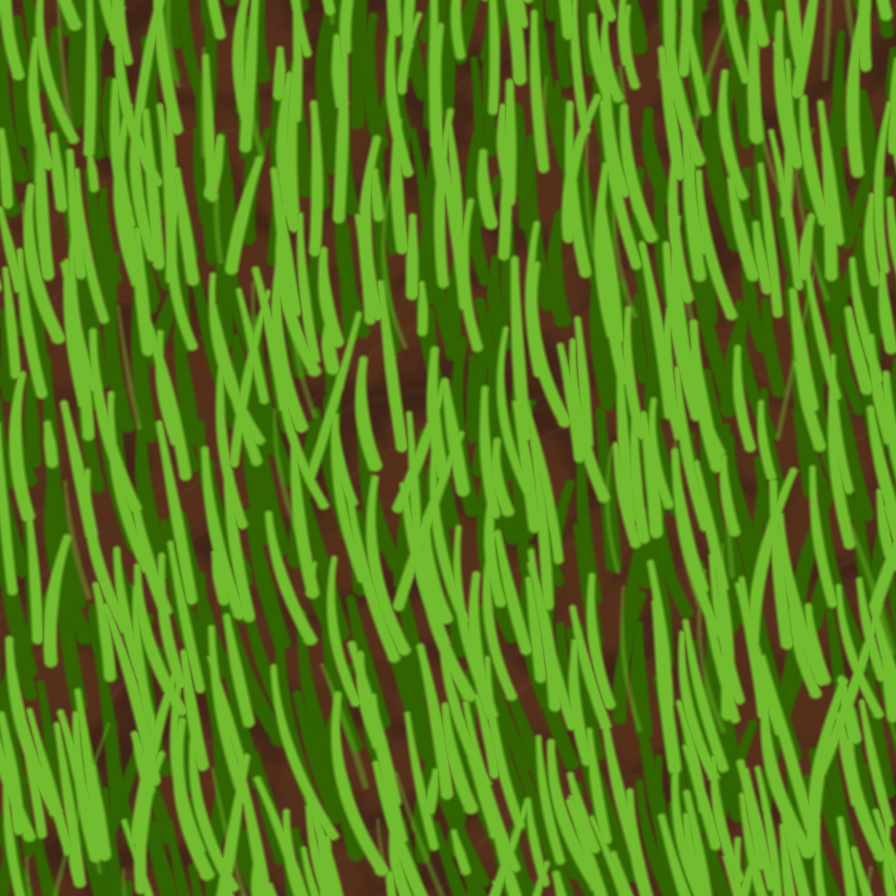
Write a Shadertoy shader that draws this texture.

```glsl
// Painted grass: soft bright blades over darker, broader ones on brown soil.
// Each layer scatters curved strokes on a jittered grid and keeps the nearest
// distance; the soil is cellular noise with a few faint straws.

const vec3 SOIL_DARK  = vec3(0.245, 0.140, 0.090);
const vec3 SOIL_LIGHT = vec3(0.330, 0.190, 0.105);
const vec3 STRAW      = vec3(0.400, 0.290, 0.200);
const vec3 SHADE      = vec3(0.185, 0.400, 0.000);
const vec3 BRIGHT     = vec3(0.448, 0.738, 0.188);

const vec2  GRID         = vec2(20.0, 9.0);  // blade cells per canvas
const float SOFT         = 0.0030;           // half width of a soft edge
const float BRIGHT_WIDTH = 0.0068;           // half widths of strokes
const float SHADE_WIDTH  = 0.0084;
const float WISP_WIDTH   = 0.0032;
const float STRAW_WIDTH  = 0.0016;
const float BRIGHT_SHARE = 0.60;             // filled share of the cells
const float SHADE_SHARE  = 0.62;
const float WISP_SHARE   = 0.22;
const float STRAW_SHARE  = 0.35;
const float LEAN_LOW     = -0.27;            // sideways drift per height
const float LEAN_HIGH    = -0.04;
const float STRAY_SHARE  = 0.09;             // blades that cross the others

vec4 hash4(vec2 cell, float seed) {
    vec4 n = vec4(dot(cell, vec2(127.1, 311.7)), dot(cell, vec2(269.5, 183.3)),
                  dot(cell, vec2(419.2, 371.9)), dot(cell, vec2(83.7, 237.1)));
    return fract(sin(n + seed * 17.31) * 43758.55);
}

// Soft cellular noise: 1 at the cell centres, falling to 0
float cellular(vec2 p, float seed) {
    vec2 base = floor(p);
    float nearest = 2.0;
    for (int j = -1; j <= 1; j++)
    for (int i = -1; i <= 1; i++) {
        vec2 cell = base + vec2(i, j);
        nearest = min(nearest, distance(p, cell + hash4(cell, seed).xy));
    }
    return 1.0 - smoothstep(0.0, 1.0, nearest);
}

// Slow patches that make the blades gather in tufts
float tufts(vec2 p, float seed) {
    return 0.5 * sin(p.x * 19.0 + seed + 2.0 * sin(p.y * 7.0))
         + 0.5 * sin(p.y * 13.0 - p.x * 8.0 + seed * 2.3);
}

// Distance to one curved, tapered stroke centred on the origin
float blade(vec2 q, float halfLength, float lean, float bend, float width) {
    float y = clamp(q.y, -halfLength, halfLength);
    float slope = lean + 2.0 * bend * y;
    float x = lean * y + bend * y * y;
    float taper = mix(1.0, 0.62, smoothstep(-0.2, 1.0, y / halfLength));
    return length(vec2((q.x - x) * inversesqrt(1.0 + slope * slope), q.y - y)) - width * taper;
}

// Distance to the nearest stroke of a scattered layer
float bladeLayer(vec2 p, float seed, float width, float share) {
    vec2 shift = hash4(vec2(seed, 3.0), 1.0).xy;
    vec2 base = floor(p * GRID + shift);
    float nearest = 1.0;
    for (int j = -1; j <= 1; j++)
    for (int i = -2; i <= 2; i++) {
        vec2 cell = base + vec2(i, j);
        vec4 place = hash4(cell, seed);
        vec4 form = hash4(cell + 57.0, seed);
        vec2 root = (cell + place.xy - shift) / GRID;
        if (place.z > share + 0.16 * tufts(root, seed)) continue;

        float halfLength = mix(0.016, 0.098, sqrt(form.x));
        float lean = mix(LEAN_LOW, LEAN_HIGH, clamp(root.y, 0.0, 1.0))
                   + 0.22 * (form.y - 0.5) + 0.05 * sin(root.x * 9.0 + root.y * 5.0);
        if (place.w < STRAY_SHARE) lean = mix(0.10, 0.38, form.y);
        float bend = mix(-0.7, 2.1, form.z) * mix(2.6, 1.0, smoothstep(0.02, 0.07, halfLength));
        nearest = min(nearest, blade(p - root, halfLength, lean, bend, width * mix(0.78, 1.15, form.w)));
    }
    return nearest;
}

float cover(float d) {
    float edge = max(SOFT, 0.75 / iResolution.y);
    return 1.0 - smoothstep(-edge, edge, d);
}

vec3 soil(vec2 p) {
    vec2 warped = p + 0.02 * sin(p.yx * 23.0);
    float blotch = 0.65 * cellular(warped * vec2(8.0, 11.0), 2.0)
                 + 0.35 * cellular(warped * 24.0, 5.0);
    vec3 color = mix(SOIL_DARK, SOIL_LIGHT, smoothstep(0.15, 0.75, blotch));
    vec2 turned = mat2(0.42, 0.91, -0.91, 0.42) * p;
    float straw = cover(bladeLayer(turned, 31.0, STRAW_WIDTH, STRAW_SHARE));
    return mix(color, STRAW, 0.22 * straw);
}

void mainImage(out vec4 fragColor, in vec2 fragCoord) {
    vec2 p = fragCoord / iResolution.y;
    float shade = 1.0;
    float bright = 1.0;
    for (int k = 0; k < 3; k++) {
        shade = min(shade, bladeLayer(p, 4.0 + float(k), SHADE_WIDTH, SHADE_SHARE));
        bright = min(bright, bladeLayer(p, 14.0 + float(k), BRIGHT_WIDTH, BRIGHT_SHARE));
    }
    float wisp = bladeLayer(p, 23.0, WISP_WIDTH, WISP_SHARE);

    vec3 color = soil(p);
    color = mix(color, SHADE, 0.96 * cover(shade));
    color = mix(color, BRIGHT, 0.40 * cover(wisp));
    color = mix(color, BRIGHT, cover(bright));
    fragColor = vec4(color, 1.0);
}
```
